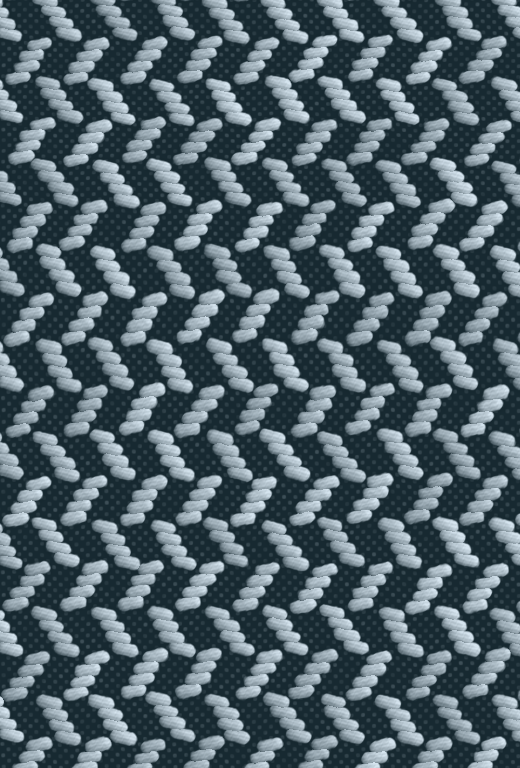
A WebGL 2 fragment shader for this texture:

```glsl
#version 300 es
precision highp float;
// Chunky herringbone knit: rows of pale stitches leaning alternately left and
// right over a dark, finely woven ground. Each stitch is a leaning stack of
// rounded capsules, lit from the upper right, with hashed irregularities.

uniform vec2 u_resolution;
out vec4 fragColor;

#define COLS 9.12        // stitches across
#define ROWS 17.57       // rows down
#define PITCH 1.304      // column pitch, in row heights
#define KNOBS 4          // strands in one stitch
#define STEP vec2(0.163, 0.265)  // offset from strand to strand
#define HALF_LENGTH 0.155
#define RADIUS 0.152
#define TILT 0.24
#define JITTER 0.045
#define WEAVE 24.0       // angular frequency of the ground weave
#define DARK vec3(0.075, 0.145, 0.175)
#define LIGHT vec3(0.755, 0.815, 0.855)

float hash(vec3 p) {
  p = fract(p * vec3(0.1031, 0.1137, 0.0973));
  p += dot(p, p.yzx + 19.19);
  return fract((p.x + p.y) * p.z);
}

// Layered sines, roughly -1 to 1: the fuzz of the yarn.
float fuzz(vec2 p) {
  float a = sin(p.x * 17.0 + 2.0 * sin(p.y * 13.0));
  float b = sin(p.y * 41.0 + p.x * 23.0 + 1.7 * sin(p.x * 31.0));
  return 0.5 * (a + b);
}

// Fine dotted cloth seen between the stitches, as a tone.
float groundTone(vec2 p) {
  vec2 w = p * WEAVE + 0.5 * sin(p.yx * 3.1);
  float dots = smoothstep(0.05, 0.9, sin(w.x) * sin(w.y));
  return 0.025 + dots * (0.15 + 0.07 * fuzz(p * 0.37));
}

// One strand: x = signed distance, y = lit tone, z = height.
vec3 strand(vec2 p, float lean, float radius) {
  vec2 axis = vec2(cos(TILT), lean * sin(TILT));
  vec2 d = p - axis * clamp(dot(p, axis), -HALF_LENGTH, HALF_LENGTH);
  vec2 slope = d / radius;
  float height = sqrt(max(0.0, 1.0 - dot(slope, slope)));
  float lit = dot(vec3(slope, height), vec3(0.42, -0.5, 0.76));
  return vec3(length(d) - radius, 0.52 + 0.42 * lit, height);
}

void main() {
  vec2 uv = gl_FragCoord.xy / u_resolution;
  float down = 1.0 - uv.y;

  // Cloth coordinates, with rows bunched slightly towards the top.
  float bunch = (down - 0.29) / 0.18;
  vec2 cloth = vec2(uv.x * COLS, down * ROWS + 0.06 + 0.28 * exp(-bunch * bunch));
  vec2 fine = cloth * vec2(PITCH, 1.0);
  float soft = max(ROWS / u_resolution.y, 0.035);

  float tone = groundTone(fine);
  float nearest = 1.0, top = -1.0, yarn = 0.0;

  for (int j = -1; j <= 1; j++) {
    float row = floor(cloth.y) + float(j);
    float odd = mod(row, 2.0);
    float lean = 1.0 - 2.0 * odd;
    float shifted = cloth.x + 0.5 * (1.0 - odd);
    float col = floor(shifted);
    vec3 id = vec3(col + 3.0, row + 5.0, 1.0);

    // Stitch centre and brightness wander a little.
    vec2 local = vec2((shifted - col - 0.5) * PITCH, cloth.y - row - 0.5);
    local += JITTER * (vec2(hash(id), hash(id + 7.0)) - 0.5) * 2.0;
    float shade = 0.16 * (hash(id + 13.0) - 0.5);

    for (int k = 0; k < KNOBS; k++) {
      float along = float(k) - 0.5 * float(KNOBS - 1);
      vec3 knobId = id + vec3(0.0, 0.0, 20.0 + float(k));
      vec2 p = local - along * STEP * vec2(lean, 1.0);
      p.x += JITTER * 2.0 * (hash(knobId) - 0.5);
      p += 0.012 * fuzz(fine * 0.7 + id.xy);
      float radius = RADIUS * (0.92 + 0.16 * hash(knobId + 31.0));
      vec3 s = strand(p, lean, radius);
      nearest = min(nearest, s.x);
      if (s.x < 0.02 && s.z > top) {
        top = s.z;
        float side = p.x / (HALF_LENGTH + RADIUS);
        float fibre = sin(p.y * 75.0 - lean * p.x * 18.0 + 6.0 * hash(knobId));
        yarn = s.y + shade + 0.15 * side + 0.035 * fibre;
      }
    }
  }

  // Yarn over ground, with a soft contact shadow.
  yarn += 0.05 * fuzz(fine * 1.3);
  tone *= 0.55 + 0.45 * smoothstep(0.0, 0.12, nearest);
  float cover = 1.0 - smoothstep(-soft, soft * 0.6, nearest);
  tone = mix(tone, clamp(yarn, 0.15, 1.12), cover);
  fragColor = vec4(mix(DARK, LIGHT, tone), 1.0);
}
```
